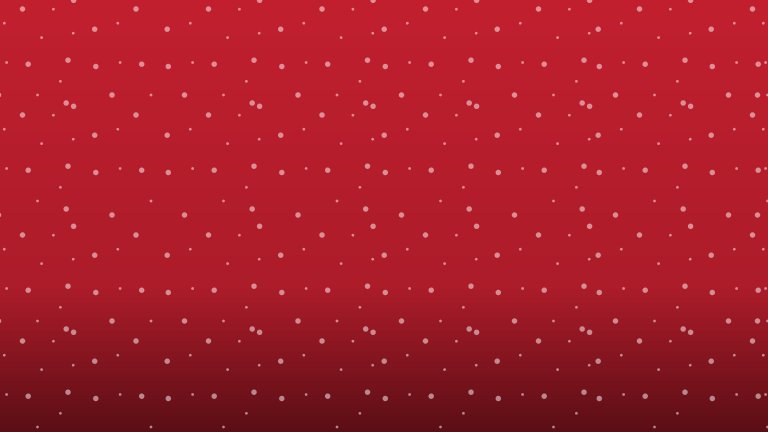
Reproduce this pattern procedurally as a WebGL 2 fragment shader.

```glsl
#version 300 es
precision highp float;

uniform vec2 u_resolution;
out vec4 fragColor;

#define UNITS_HIGH 432.0
#define LARGE_RADIUS 2.7
#define SMALL_RADIUS 1.35
#define DOT_OPACITY 0.5
#define ROW_PITCH 113.0
#define ROW_SHIFT 7.0
#define FADE_START 0.665
#define TOP_RED vec3(0.757, 0.122, 0.182)
#define MID_RED vec3(0.675, 0.108, 0.162)
#define LOW_RED vec3(0.355, 0.054, 0.084)

const int COLUMNS = 9;
const int ROWS = 5;
const int LARGE_DOTS = 8;
const int DOTS = 15;

// Left edges of the unevenly cropped columns
const float columnEdge[COLUMNS] = float[](
    0.0, 113.5, 186.0, 299.5, 403.0, 516.0, 617.0, 730.0, 759.0);

// Dot centres in one motif: large dots first, then small
const vec2 motif[DOTS] = vec2[](
    vec2(22.5, 9.0), vec2(28.2, 64.2), vec2(68.0, 60.2), vec2(-18.8, 29.2),
    vec2(-17.7, 66.5), vec2(-1.5, -11.0), vec2(66.2, 103.0), vec2(73.6, 0.3),
    vec2(4.3, 23.2), vec2(41.6, 37.6), vec2(73.2, 33.2), vec2(6.6, 62.5),
    vec2(60.4, 81.3), vec2(37.5, 95.0), vec2(53.4, 9.2));

float discCoverage(vec2 offset, float radius, float pixel) {
    return clamp((radius - length(offset)) / pixel + 0.5, 0.0, 1.0);
}

// Narrow columns lose the dots that fall beyond their seams
bool isCropped(float x, float gapBefore, float gapAfter) {
    return (x > 40.0 && gapAfter < 80.0) || (x < -10.0 && gapBefore < 50.0);
}

float dotPattern(vec2 p, float pixel) {
    float coverage = 0.0;
    for (int c = 0; c < COLUMNS; c++) {
        float edge = columnEdge[c];
        if (p.x < edge - 25.0 || p.x > edge + 80.0) continue;
        float gapBefore = c > 0 ? edge - columnEdge[c - 1] : ROW_PITCH;
        float gapAfter = c < COLUMNS - 1 ? columnEdge[c + 1] - edge : ROW_PITCH;

        for (int r = 0; r < ROWS; r++) {
            // Odd rows sit closer to the row above
            float top = ROW_PITCH * float(r) - ROW_SHIFT * float(r & 1);
            vec2 local = p - vec2(edge, top);
            if (local.y < -18.0 || local.y > 110.0) continue;

            for (int i = 0; i < DOTS; i++) {
                if (isCropped(motif[i].x, gapBefore, gapAfter)) continue;
                float radius = i < LARGE_DOTS ? LARGE_RADIUS : SMALL_RADIUS;
                coverage = max(coverage, discCoverage(local - motif[i], radius, pixel));
            }
        }
    }
    return coverage;
}

// Gentle fade above, steep fade to the lower edge
vec3 backdrop(float depth) {
    vec3 upper = mix(TOP_RED, MID_RED, clamp(depth / FADE_START, 0.0, 1.0));
    float fade = clamp((depth - FADE_START) / (1.0 - FADE_START), 0.0, 1.0);
    return mix(upper, LOW_RED, fade);
}

void main() {
    float pixel = UNITS_HIGH / u_resolution.y;
    vec2 p = gl_FragCoord.xy * pixel;
    p.y = UNITS_HIGH - p.y; // measure down from the top edge

    vec3 color = backdrop(p.y / UNITS_HIGH);
    color = mix(color, vec3(1.0), DOT_OPACITY * dotPattern(p, pixel));
    fragColor = vec4(color, 1.0);
}
```
